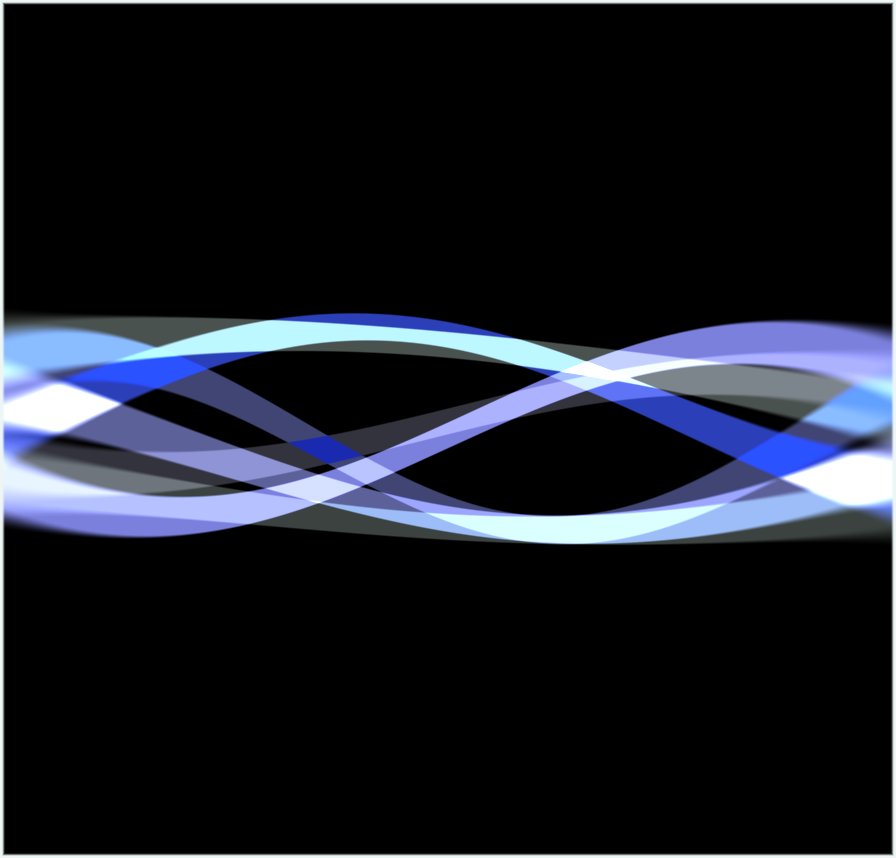
A Shadertoy shader for this background:

```glsl
// Translucent blue and silver ribbons weaving across a black field.

// Coverage of a cosine ribbon that widens and softens toward both sides.
float ribbon(vec2 p, float middle, float swing, float frequency, float crest) {
    float side = abs(2.0 * p.x - 1.0);
    float halfWidth = 0.015 + 0.0205 * side * side;
    float softness = max(0.0012, 0.7 / iResolution.y) + 0.014 * pow(side, 6.0);
    float offset = abs(p.y - middle - swing * cos(frequency * (p.x - crest)));
    return 1.0 - smoothstep(halfWidth - softness, halfWidth + softness, offset);
}

void mainImage(out vec4 fragColor, in vec2 fragCoord) {
    vec2 uv = fragCoord / iResolution.xy;

    // Upper arcs
    float blue = ribbon(uv, 0.521, 0.098, 4.54, 0.403);
    float silver = ribbon(uv, 0.527, 0.082, 2.31, 0.273);

    // Rising strands
    float violet = ribbon(uv, 0.499, -0.101, 4.74, 0.182);
    float smoke = ribbon(uv, 0.506, -0.057, 4.54, 0.143);

    // Falling strands and lower arc
    float slate = ribbon(uv, 0.484, -0.102, 5.77, 0.624);
    float mauve = ribbon(uv, 0.472, -0.089, 3.85, 0.637);
    float ash = ribbon(uv, 0.416, -0.034, 3.85, 0.624);

    // Additive light
    vec3 color = blue * vec3(0.17, 0.25, 0.72)
               + silver * vec3(0.29, 0.32, 0.31)
               + violet * vec3(0.48, 0.50, 0.86)
               + smoke * vec3(0.20, 0.20, 0.24)
               + slate * vec3(0.25, 0.27, 0.45)
               + mauve * vec3(0.36, 0.38, 0.60)
               + ash * vec3(0.23, 0.26, 0.25);

    // Tints where strands overlap
    color += blue * silver * vec3(0.28, 0.40, 0.0);
    color += silver * slate * vec3(0.0, 0.15, 0.30);
    color += mauve * ash * vec3(0.02, 0.10, 0.12);
    color += blue * mauve * vec3(0.60, 0.55, 0.30);
    color -= slate * smoke * vec3(0.35, 0.31, 0.0);
    color -= blue * slate * vec3(0.25, 0.20, 0.0);

    // Thin pale rim around the canvas
    vec2 inset = min(uv, 1.0 - uv);
    float rim = 1.0 - smoothstep(0.002, 0.006, min(inset.x, inset.y));
    color = mix(clamp(color, 0.0, 1.0), vec3(0.93, 0.96, 0.96), rim);

    fragColor = vec4(color, 1.0);
}
```
